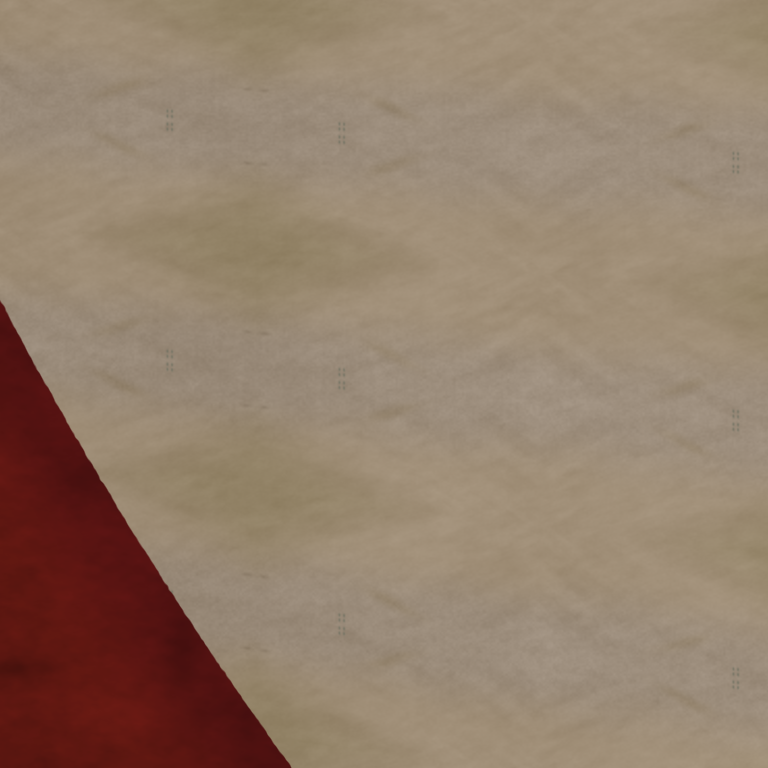
Reproduce this texture procedurally as a WebGL 2 fragment shader.

```glsl
#version 300 es
precision highp float;
uniform vec2 u_resolution;
out vec4 fragColor;

float hash(vec2 p) {
    return fract(sin(dot(p, vec2(127.1, 311.7))) * 43758.5453);
}

float noise(vec2 p) {
    vec2 i = floor(p), f = fract(p);
    f = f * f * (3.0 - 2.0 * f);
    return mix(mix(hash(i), hash(i + vec2(1, 0)), f.x),
               mix(hash(i + vec2(0, 1)), hash(i + vec2(1, 1)), f.x), f.y);
}

// Layered noise centred on zero
float fbm(vec2 p) {
    float sum = 0.0, amp = 0.5;
    for (int i = 0; i < 5; i++) {
        sum += amp * (noise(p) - 0.5);
        p = mat2(1.6, 1.2, -1.2, 1.6) * p + 7.3;
        amp *= 0.5;
    }
    return sum;
}

float softSpot(vec2 p, vec2 radius) {
    p /= radius;
    return exp(-dot(p, p));
}

// Mirrored columns in x, slightly fanned rows in y
vec3 paper(vec2 uv) {
    float rowHeight = 0.306 + 0.031 * uv.x;
    float row = (1.0 - uv.y - 0.14 - 0.075 * uv.x) / rowHeight;
    float across = abs(mod(uv.x + 0.0355, 0.737) - 0.3685);
    float fromBand = abs(fract(row + 0.5) - 0.5);
    float up = fromBand * rowHeight;
    float fromLens = 0.5 - fromBand;

    float band = 1.0 - smoothstep(0.08, 0.34, fromBand + 0.08 * fbm(uv * 12.0));
    float lens = 1.0 - smoothstep(0.15, 1.05, across / 0.26 + fromLens / 0.42);
    float arch = up - 0.9 * across * across;
    float streaks = fbm(vec2(across * 9.0, arch * 42.0));
    float cloud = fbm(uv * vec2(5.0, 9.0) + 3.0);
    float fibre = fbm(mat2(0.96, -0.28, 0.28, 0.96) * uv * vec2(45.0, 100.0));
    float grain = noise(uv * 230.0) + noise(uv * 370.0) - 1.0;

    vec3 color = vec3(0.622, 0.553, 0.462);
    color = mix(color, vec3(0.603, 0.545, 0.482), band * 0.85);
    color = mix(color, vec3(0.562, 0.502, 0.385), lens * 0.8);
    color += vec3(0.9, 0.95, 1.05) * (0.055 * streaks + 0.035 * cloud + 0.045 * fibre);
    color += 0.01 * grain * (0.7 + band);
    color += 0.02 * band * fbm(vec2(across, up) * 75.0);
    color += 0.012 * (smoothstep(0.2, 0.75, uv.x) - 0.6);

    // Crescent smudges beside each band
    vec2 smudge = vec2(across - 0.18, up - 0.036 + 0.35 * (across - 0.18));
    color -= vec3(0.035, 0.04, 0.06) * softSpot(smudge, vec2(0.032, 0.008))
           * (0.8 + 2.0 * streaks);
    color -= 0.045 * softSpot(vec2(across - 0.011, up - 0.048), vec2(0.006, 0.0025));

    // Paired grey ticks
    vec2 tick = vec2(abs(across - 0.112) - 0.003, abs(up - 0.0085) - 0.0033);
    float ink = softSpot(vec2(tick.x, tick.y), vec2(0.0016, 0.0024));
    return mix(color, vec3(0.43, 0.44, 0.38), ink * 0.65);
}

vec3 redCloth(vec2 uv, float inside) {
    float cloud = fbm(uv * vec2(9.0, 13.0));
    float weave = fbm(uv * vec2(50.0, 85.0));
    vec3 color = mix(vec3(0.315, 0.068, 0.065), vec3(0.385, 0.094, 0.068),
                     smoothstep(0.0, 0.18, inside));
    color *= 1.0 + 0.35 * cloud + 0.16 * weave;
    color *= 1.0 - 0.2 * softSpot(uv - vec2(0.02, 0.13), vec2(0.05, 0.018));
    color *= 1.0 - 0.16 * softSpot(uv - vec2(0.235, 0.15), vec2(0.025, 0.06));
    return color;
}

void main() {
    vec2 uv = gl_FragCoord.xy / u_resolution;
    float pixel = 1.0 / u_resolution.y;

    // Gently bowed diagonal edge
    float drop = 0.61 - uv.y;
    float edge = drop * (0.521 + 0.167 * drop);
    edge += 0.002 * (noise(uv * 160.0) - 0.5);
    float inside = (edge - uv.x) * 0.86;

    vec3 color = paper(uv);
    color = mix(color, redCloth(uv, inside), smoothstep(-pixel, pixel, inside));
    fragColor = vec4(color, 1.0);
}
```
